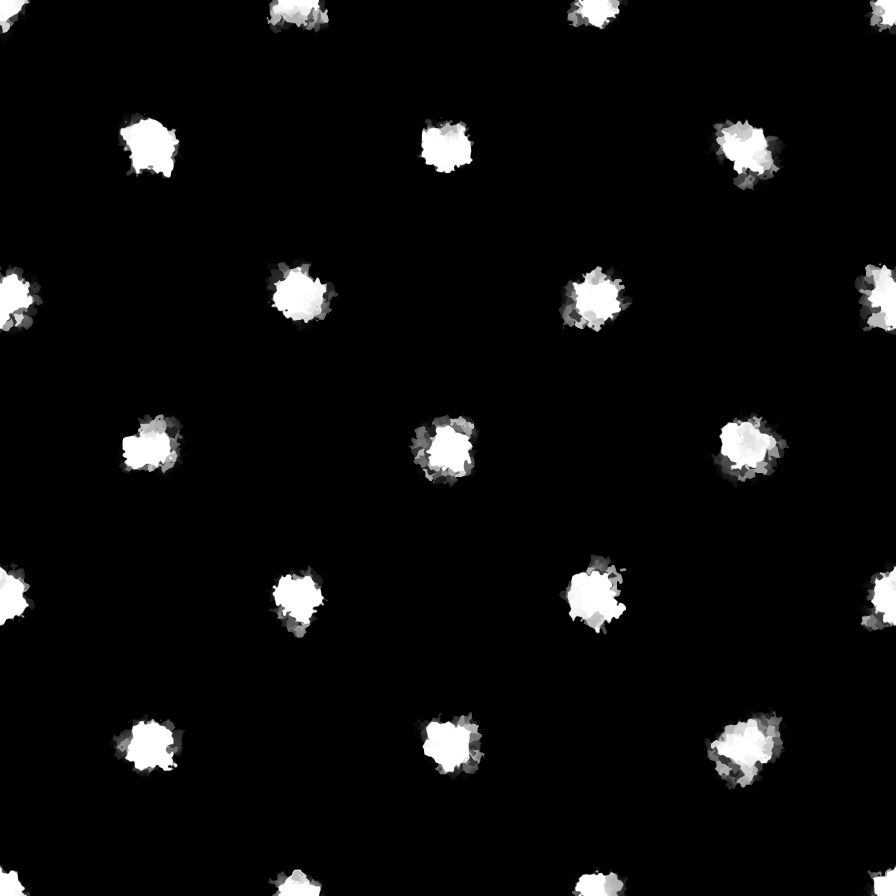
Give the GLSL for this pattern, as a WebGL 1 fragment shader.

```glsl
precision highp float;
// Ragged white paint dabs on black, on a staggered lattice of 3 by 3 cells
// (one dab per corner and one per centre). Each dab is a lobed white core over
// flat grey chips from a Voronoi diagram; seeds wrap so the tile is seamless.

uniform vec2 u_resolution;

float hash(vec2 p) {
  vec3 q = fract(p.xyx * vec3(0.1031, 0.1030, 0.0973));
  q += dot(q, q.yzx + 33.33);
  return fract((q.x + q.y) * q.z);
}

vec2 hash2(vec2 p) {
  return vec2(hash(p), hash(p + 57.0));
}

float noise(vec2 p) {
  vec2 i = floor(p), f = fract(p);
  f = f * f * (3.0 - 2.0 * f);
  return mix(mix(hash(i), hash(i + vec2(1.0, 0.0)), f.x),
             mix(hash(i + vec2(0.0, 1.0)), hash(i + vec2(1.0, 1.0)), f.x), f.y);
}

vec2 warp(vec2 p) {
  return vec2(noise(p), noise(p + 41.0)) - 0.5;
}

// Nearest chip: xy is its seed point, z its random shade
vec3 nearestChip(vec2 p, vec2 seed) {
  vec2 cell = floor(p);
  vec3 chip = vec3(0.0);
  float best = 9.0;
  for (int y = -1; y <= 1; y++) {
    for (int x = -1; x <= 1; x++) {
      vec2 c = cell + vec2(float(x), float(y));
      vec2 s = c + hash2(c + seed);
      float d = dot(s - p, s - p);
      if (d < best) {
        best = d;
        chip = vec3(s, hash(c + seed + 113.0));
      }
    }
  }
  return chip;
}

// Brightness of one dab; p is about 1 at its rim
float dab(vec2 p, vec2 seed) {
  p += 0.2 * warp(p * 8.0 + seed) + 0.14 * warp(p * 3.5 + seed + 19.0);
  vec3 chip = nearestChip(p * 3.8, seed);
  vec2 c = mix(p, chip.xy / 3.8, 0.8);

  // Grey chips fade out towards an uneven reach
  float r = length(c);
  float reach = 0.66 + 0.8 * noise(c / max(r, 0.01) * 1.4 + seed + 71.0);
  float grey = (0.12 + 0.75 * chip.z) * smoothstep(reach, reach - 0.3, r);

  // Lobed core with a few faintly shaded facets
  float rp = length(p);
  float coreRadius = 0.5 + 0.55 * noise(p / max(rp, 0.01) * 1.7 + seed);
  float core = smoothstep(0.03, -0.03, rp - coreRadius);
  float shade = 1.0 - 0.3 * smoothstep(0.55, 0.9, noise(c * 1.4 + seed + 29.0));
  return mix(grey, shade, core);
}

float pattern(vec2 uv) {
  vec2 g = uv * 3.0;
  vec2 corner = floor(g + 0.5);
  vec2 middle = floor(g) + 0.5;
  vec2 centre = distance(g, corner) < distance(g, middle) ? corner : middle;
  vec2 p = (g - centre) / 0.1;
  if (dot(p, p) > 4.0) return 0.0;
  vec2 seed = floor(200.0 + 300.0 * hash2(mod(centre, 3.0) * 26.0 + 7.0));
  return dab(p / (0.94 + 0.14 * hash(seed)), seed);
}

void main() {
  // 3 by 3 supersampling
  float sum = 0.0;
  for (int y = -1; y <= 1; y++) {
    for (int x = -1; x <= 1; x++) {
      sum += pattern((gl_FragCoord.xy + vec2(float(x), float(y)) / 3.0) / u_resolution);
    }
  }
  gl_FragColor = vec4(vec3(sum / 9.0), 1.0);
}
```
